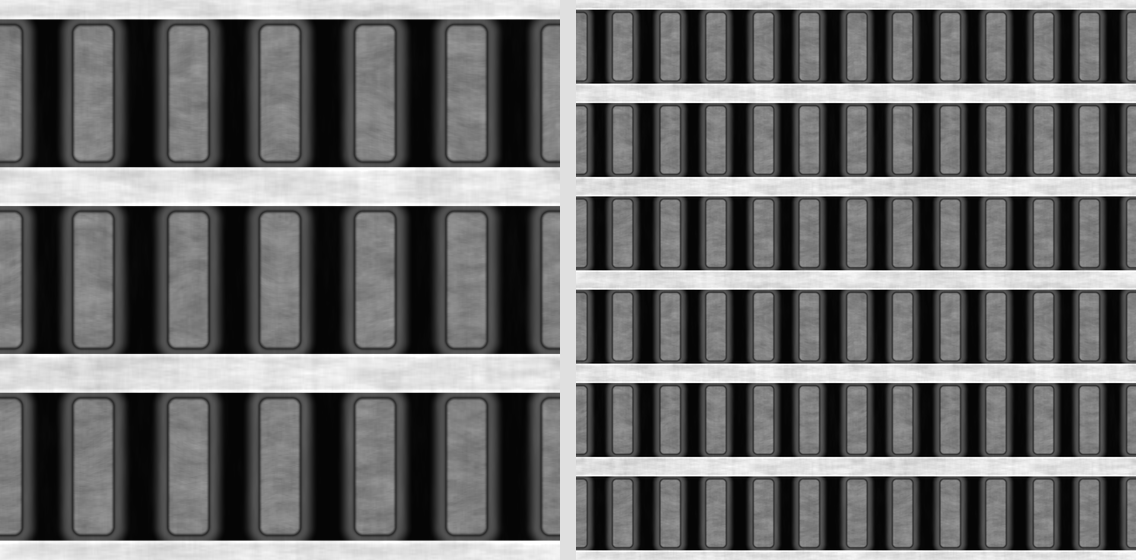
Left, the tile; right, the same tile 2 across and 2 down.
Write a three.js fragment shader that draws this pattern.

```glsl
// Rows of rounded grey slots with soft halos on black, split by pale brushed bars.
// Slots are a rounded-box distance field repeated per cell; the grain is wrapping
// value noise, stretched along or across the rows. Lengths are in row heights.
#define ROWS 3.0
#define COLS_PER_ROW_UNIT 2.0
#define COLUMN_SHIFT 0.0098
#define SLOT_HALF vec2(0.1094, 0.367)
#define SLOT_RADIUS 0.045
#define BAR_EDGE 0.396
#define HALO_REACH 0.095
#define SLOT_GREY 0.51
#define HALO_GREY 0.30
#define BAR_GREY 0.885
#define SOFT 0.004

varying vec2 vUv;

float hash(vec2 p) {
  return fract(sin(dot(p, vec2(127.1, 311.7))) * 43758.5453);
}

// Value noise with a whole number of cells across the canvas, so it wraps.
float wrapNoise(vec2 uv, vec2 cells, float seed) {
  vec2 p = uv * cells;
  vec2 i = floor(p);
  vec2 f = fract(p);
  f = f * f * (3.0 - 2.0 * f);
  vec2 a = mod(i, cells) + seed;
  vec2 b = mod(i + 1.0, cells) + seed;
  return mix(mix(hash(a), hash(vec2(b.x, a.y)), f.x),
             mix(hash(vec2(a.x, b.y)), hash(b), f.x), f.y);
}

// Four octaves of stretched noise, centred on zero.
float streaks(vec2 uv, vec2 cells, float seed) {
  float sum = 0.0;
  float weight = 0.4;
  for (int i = 0; i < 4; i++) {
    sum += weight * (wrapNoise(uv, cells, seed) - 0.5);
    cells *= 2.0;
    weight *= 0.7;
  }
  return sum;
}

float roundedBox(vec2 p, vec2 halfSize, float radius) {
  vec2 q = abs(p) - halfSize + radius;
  return length(max(q, 0.0)) + min(max(q.x, q.y), 0.0) - radius;
}

void main() {
  // Cell coordinates: every second column sits slightly to the right.
  vec2 p = vUv * ROWS;
  float column = floor(p.x * COLS_PER_ROW_UNIT + 0.5);
  float shift = COLUMN_SHIFT * (1.0 - mod(column, 2.0));
  vec2 cell = vec2(p.x - column / COLS_PER_ROW_UNIT - shift, fract(p.y) - 0.5);
  float d = roundedBox(cell, SLOT_HALF, SLOT_RADIUS);

  // Grain: gently bent horizontal fibres and straight vertical threads.
  float bend = wrapNoise(vUv, vec2(14.0, 10.0), 3.0) - 0.5;
  vec2 bent = vUv + vec2(0.0, 0.025 * bend);
  float fibres = streaks(bent, vec2(20.0, 50.0), 11.0);
  float threads = streaks(vUv, vec2(48.0, 9.0), 29.0);
  float brushed = streaks(vUv, vec2(10.0, 36.0), 47.0);

  // Black ground with vertical streaks, and the halo around each slot.
  float ground = 0.018 + 0.05 * max(threads + 0.05, 0.0);
  float halo = 1.0 - smoothstep(0.02, HALO_REACH, d);
  float shade = ground + HALO_GREY * halo * (1.0 + 0.12 * threads);

  // Woven slot face and its soft dark outline.
  float face = SLOT_GREY + 0.20 * fibres + 0.09 * threads;
  shade = mix(face, shade, smoothstep(-SOFT, SOFT, d));
  float outline = d / 0.0085;
  shade *= 1.0 - 0.5 * exp(-outline * outline);

  // Brushed bars with a brighter rim.
  float inside = abs(cell.y) - BAR_EDGE;
  float rim = 1.0 - smoothstep(0.006, 0.026, inside);
  float bar = BAR_GREY + 0.24 * brushed + 0.10 * threads + 0.10 * rim;
  shade = mix(shade, bar, smoothstep(-SOFT, SOFT, inside));

  gl_FragColor = vec4(vec3(clamp(shade, 0.0, 1.0)), 1.0);
}
```
